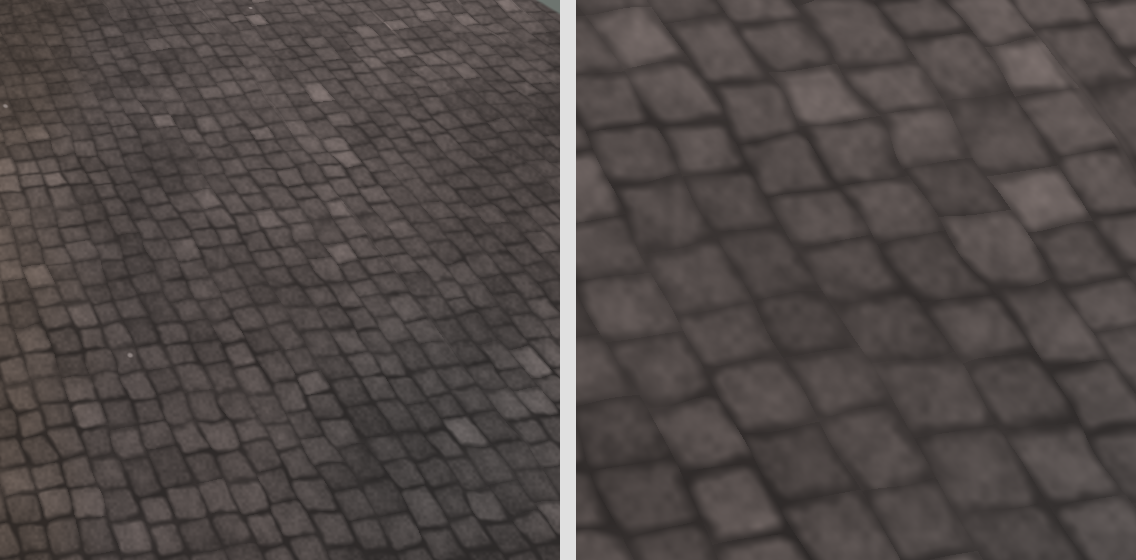
Left: the whole. Right: its middle third, enlarged.
Give the GLSL for this texture, as a WebGL 2 fragment shader.

```glsl
#version 300 es
precision highp float;
// Worn grey-brown cobblestone paving receding obliquely into the distance.
uniform vec2 u_resolution;
out vec4 fragColor;

float hash(vec2 p) {
  vec3 q = fract(p.xyx * vec3(0.1031, 0.1030, 0.0973));
  q += dot(q, q.yzx + 33.33);
  return fract((q.x + q.y) * q.z);
}

float noise(vec2 p) {
  vec2 i = floor(p), f = fract(p);
  f = f * f * (3.0 - 2.0 * f);
  return mix(mix(hash(i), hash(i + vec2(1, 0)), f.x),
             mix(hash(i + vec2(0, 1)), hash(i + vec2(1, 1)), f.x), f.y);
}

float fbm(vec2 p) {
  float sum = 0.0, amplitude = 0.5;
  for (int i = 0; i < 4; i++) {
    sum += amplitude * noise(p);
    p = p * 2.03 + 17.7;
    amplitude *= 0.5;
  }
  return sum / 0.9375;
}

float roundedBox(vec2 p, vec2 halfSize, float radius) {
  vec2 d = abs(p) - halfSize + radius;
  return length(max(d, 0.0)) + min(max(d.x, d.y), 0.0) - radius;
}

// Canvas position to paving coordinates: x counts columns, y counts rows.
vec2 groundPlane(vec2 uv) {
  float depth = 2.172 - uv.y;
  float side = uv.x + 0.521;
  return vec2(35.1 * side, 75.9 - 6.5 * side) / depth;
}

void main() {
  vec2 uv = gl_FragCoord.xy / u_resolution;
  vec2 ground = groundPlane(uv);

  // Wavering columns, each with its own row offset and stone lengths
  vec2 p = ground;
  p.x += 0.3 * (noise(ground * 0.45) - 0.5) + 0.16 * (noise(ground * 1.3 + 40.0) - 0.5);
  float column = floor(p.x);
  p.y += 3.0 * hash(vec2(column, 7.0));
  p.y += 0.6 * (noise(vec2(column * 5.3, p.y * 0.6)) - 0.5);
  p.y += 0.12 * (noise(ground * 1.7 + 9.0) - 0.5);
  vec2 stone = vec2(column, floor(p.y));
  vec2 local = fract(p) - 0.5;

  // Slightly turned, rounded stone in its cell
  float shade = hash(stone + 3.1);
  float turn = 0.22 * (hash(stone + 11.0) - 0.5);
  local += turn * vec2(-local.y, local.x);
  vec2 halfSize = vec2(0.465, 0.455) - 0.05 * vec2(hash(stone + 21.0), hash(stone + 31.0));
  float edge = roundedBox(local, halfSize, 0.13) + 0.07 * (noise(ground * 5.0) - 0.5);
  float softness = mix(0.07, 0.13, uv.y) + 8.0 / u_resolution.y;
  float joint = smoothstep(-softness, softness, edge);

  // Stone brightness: single tones, scattered pale stones, broad worn patches
  float wear = fbm(uv * 4.5 + 2.0);
  float tone = 0.302 + 0.055 * (shade - 0.5);
  tone += 0.10 * pow(hash(stone + 51.0), 6.0) * smoothstep(0.25, 0.65, wear);
  tone += 0.13 * (wear - 0.5);
  tone += 0.07 * (fbm(ground * vec2(3.0, 2.2)) - 0.5);
  tone += 0.045 * (noise(uv * 170.0) - 0.5);
  tone += 0.02 * smoothstep(0.45, 0.0, length(local)) - 0.01;

  // Large-scale light: dim lower right, paler far right
  tone -= 0.035 * smoothstep(0.4, 0.0, length(uv - vec2(0.85, 0.12)));
  tone += 0.03 * smoothstep(0.5, 0.0, length(uv - vec2(0.75, 0.9)));
  tone -= 0.03 * smoothstep(0.08, 0.0, uv.y);

  // Dark joints, deeper close by and unevenly filled
  float filling = 0.55 + 0.75 * noise(ground * 0.9 + 70.0);
  float strength = clamp(filling * mix(1.0, 0.5, uv.y), 0.0, 1.0);
  tone = mix(tone, 0.165, joint * strength);

  // Pale dusty streaks along a few distant columns
  float columnEdge = abs(fract(p.x + 0.5) - 0.5);
  float streak = smoothstep(0.12, 0.02, columnEdge) * step(0.72, hash(vec2(floor(p.x + 0.5), 91.0)));
  streak *= smoothstep(0.45, 0.75, noise(ground * vec2(0.3, 0.5))) * smoothstep(0.8, 1.6, uv.x + uv.y);
  tone += 0.09 * streak;

  // Brown cast at the left, cooler stone toward the lower right
  vec3 brown = vec3(1.14, 1.0, 0.92), cool = vec3(1.06, 1.0, 0.99);
  vec3 tint = mix(vec3(1.105, 1.0, 0.975), brown, smoothstep(0.22, 0.0, uv.x + 0.2 * (wear - 0.5)));
  tint = mix(tint, cool, smoothstep(0.45, 0.05, length(uv - vec2(0.82, 0.2))));
  vec3 color = tone * tint;

  // Rare bright litter specks
  float speck = step(0.996, hash(stone + 81.0)) * smoothstep(0.16, 0.04, length(local - 0.2));
  color = mix(color, vec3(0.62, 0.58, 0.57), 0.8 * speck);

  // Pale kerb in the far corner
  float kerb = smoothstep(-0.004, 0.004, uv.y - 0.975 + 0.6 * (uv.x - 1.0));
  color = mix(color, vec3(0.43, 0.46, 0.44) + 0.04 * (wear - 0.5), kerb);

  fragColor = vec4(color, 1.0);
}
```
